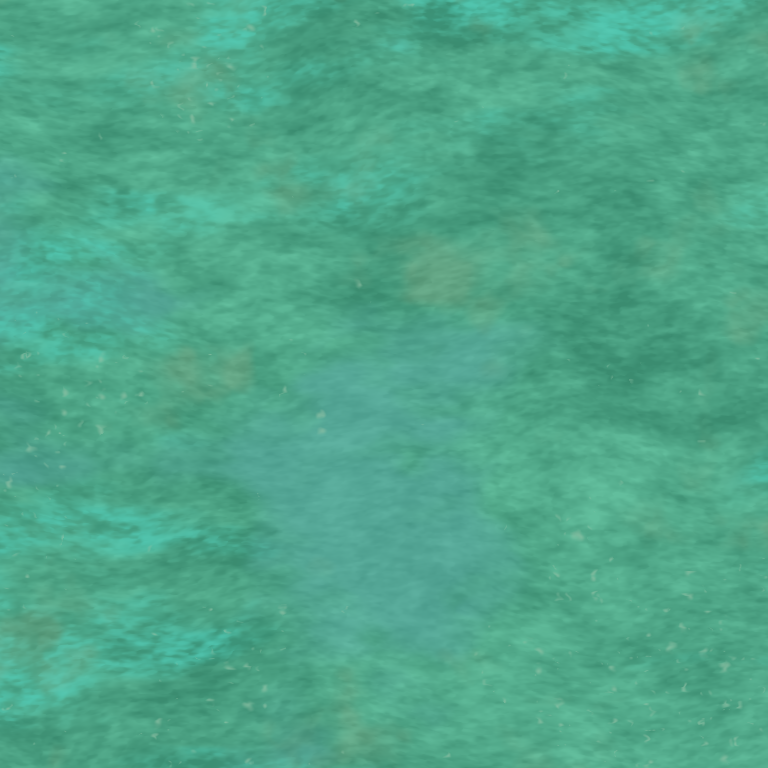
Reproduce this texture procedurally as a WebGL 1 fragment shader.

```glsl
precision highp float;

uniform vec2 u_resolution;

const vec3 DEEP_GREEN = vec3(0.230, 0.550, 0.440);
const vec3 PALE_GREEN = vec3(0.385, 0.745, 0.615);
const vec3 TURQUOISE = vec3(0.290, 0.770, 0.690);
const vec3 BLUE_HAZE = vec3(0.335, 0.650, 0.605);
const vec3 OCHRE = vec3(0.430, 0.625, 0.490);
const vec3 CHALK = vec3(0.570, 0.760, 0.650);

vec3 hash3(vec2 p) {
  vec3 q = vec3(dot(p, vec2(127.1, 311.7)),
                dot(p, vec2(269.5, 183.3)),
                dot(p, vec2(419.2, 371.9)));
  return fract(sin(q) * 43758.5453);
}

// Cellular noise: random cell values blended by distance to their seeds
float cellNoise(vec2 p) {
  vec2 cell = floor(p);
  vec2 local = p - cell;
  float total = 0.0;
  float weightSum = 0.0;
  for (int y = -1; y <= 1; y++) {
    for (int x = -1; x <= 1; x++) {
      vec2 offset = vec2(float(x), float(y));
      vec3 seed = hash3(cell + offset);
      vec2 d = offset + 0.15 + 0.7 * seed.xy - local;
      float reach = max(0.0, 1.0 - dot(d, d) / 1.32);
      float weight = reach * reach * reach * reach;
      total += weight * seed.z;
      weightSum += weight;
    }
  }
  return total / max(weightSum, 0.0001);
}

// Four octaves, each turned slightly by the given angle
float layeredNoise(vec2 p, float gain, float angle) {
  mat2 turn = mat2(cos(angle), sin(angle), -sin(angle), cos(angle));
  float total = 0.0;
  float amplitude = 1.0;
  float amplitudeSum = 0.0;
  for (int i = 0; i < 4; i++) {
    total += amplitude * cellNoise(p);
    amplitudeSum += amplitude;
    amplitude *= gain;
    p = turn * p * 2.03 + vec2(17.3, 9.1);
  }
  return total / amplitudeSum;
}

// Layered sines that bend the brush direction
vec2 sineWarp(vec2 p) {
  return vec2(sin(p.y * 9.0 + 2.0 * sin(p.x * 5.0)),
              sin(p.x * 8.0 + 1.7 * sin(p.y * 6.0 + 1.0))
              + 0.4 * sin(p.x * 23.0 + p.y * 14.0));
}

float patchMask(vec2 p, float low, float high) {
  return smoothstep(low, high, layeredNoise(p, 0.55, 0.2));
}

// Small soft dots, one candidate per cell
float specks(vec2 p, float chance) {
  vec2 cell = floor(p);
  vec3 seed = hash3(cell + 71.0);
  vec2 d = fract(p) - 0.35 - 0.3 * seed.xy;
  float radius = 0.15 + 0.2 * seed.x;
  return (1.0 - smoothstep(0.0, radius, length(d))) * step(seed.z, chance);
}

void main() {
  vec2 uv = gl_FragCoord.xy / min(u_resolution.x, u_resolution.y);
  vec2 bent = uv + 0.010 * sineWarp(uv);

  // Broad clouds, horizontal brush streaks and fine grain
  float cloud = layeredNoise(bent * vec2(5.0, 7.0) + 3.0, 0.7, 0.5);
  float streak = layeredNoise(bent * vec2(13.0, 32.0) + 41.0, 0.9, 0.10);
  float grain = cellNoise(bent * vec2(80.0, 170.0));
  float fibre = cellNoise(bent * vec2(38.0, 115.0) + 7.0);
  float detail = 1.0 * (streak - 0.5) + 0.22 * (grain - 0.5)
               + 0.20 * (fibre - 0.5);
  float tone = 0.5 + 1.0 * (cloud - 0.5) + detail;
  vec3 color = mix(DEEP_GREEN, PALE_GREEN, clamp(tone, 0.0, 1.0));

  // Soft blue haze veils the streaks
  float haze = patchMask(bent * vec2(2.8, 5.2) + 23.0, 0.56, 0.76);
  color = mix(color, BLUE_HAZE + 0.08 * detail, 0.75 * haze);

  // Thin turquoise strokes inside wide patches
  float glow = patchMask(bent * vec2(3.0, 7.5) + 57.0, 0.56, 0.78);
  float stroke = smoothstep(-0.25, 0.25, detail);
  color = mix(color, TURQUOISE + 0.10 * detail, glow * (0.15 + 0.65 * stroke));

  // Faint ochre stains broken up by the brush
  float stain = patchMask(bent * vec2(6.0, 7.0) + 89.0, 0.58, 0.80);
  color = mix(color, OCHRE + 0.15 * detail, 0.55 * stain);

  // Sparse clusters of chalky flecks
  float cluster = smoothstep(0.60, 0.82, cellNoise(uv * 5.0 + 13.0));
  vec2 ragged = uv + 0.012 * vec2(grain - 0.5, fibre - 0.5);
  float flecks = specks(ragged * 42.0, 0.22 * cluster)
               + 0.6 * specks(ragged * 75.0 + 5.0, 0.18 * cluster);
  color = mix(color, CHALK, 0.6 * min(flecks, 1.0));

  gl_FragColor = vec4(color, 1.0);
}
```
